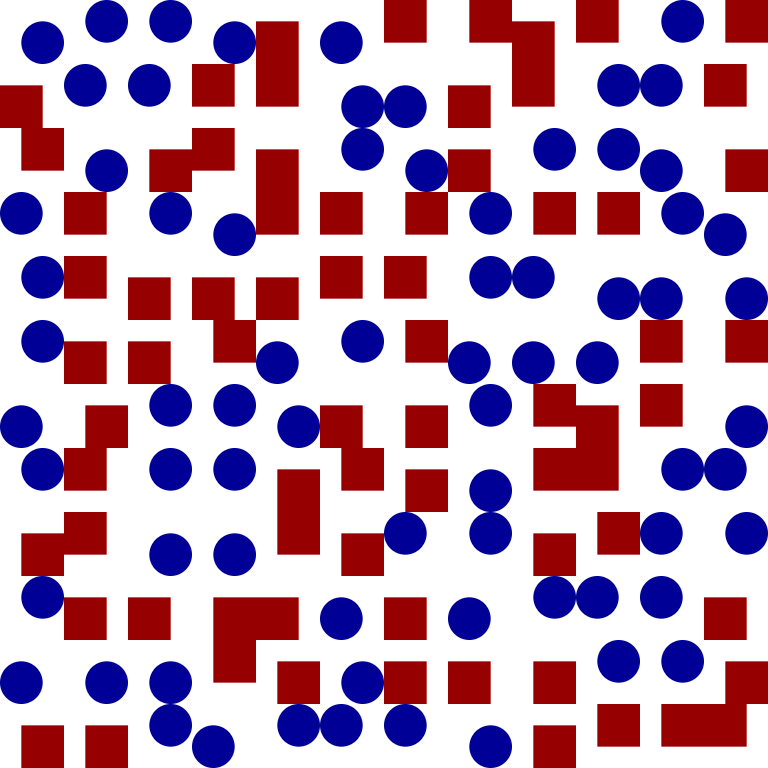
Give the GLSL for this pattern, as a WebGL 1 fragment shader.

```glsl
precision highp float;
// Scatters dark red squares and dark blue discs on white, one per cell of a
// 12 by 12 grid. Each shape is two thirds of a cell wide and is pushed to one
// of the four cell corners, so neighbours may touch but never overlap.

uniform vec2 u_resolution;

const float CELLS = 12.0;            // cells along one side of the canvas
const float HALF_SIZE = 1.0 / 3.0;   // half width of a shape, in cells
const vec3 PAPER = vec3(1.0);
const vec3 RED = vec3(0.588, 0.0, 0.0);
const vec3 BLUE = vec3(0.0, 0.0, 0.588);

float hash(vec2 p, float seed) {
  return fract(sin(dot(p, vec2(127.1, 311.7)) + seed * 74.7) * 43758.5453);
}

// Centre of the shape in a cell: one of four corner positions.
vec2 shapeCentre(vec2 cell) {
  vec2 side = step(0.5, vec2(hash(cell, 1.0), hash(cell, 2.0)));
  return cell + HALF_SIZE * (1.0 + side);
}

// 1 for a square, 0 for a disc. Cells half a canvas apart get opposite
// kinds, which keeps the two kinds equal in number.
float isSquare(vec2 cell) {
  float halfWidth = 0.5 * CELLS;
  float pick = hash(vec2(mod(cell.x, halfWidth), cell.y), 3.0);
  return step(0.5, fract(pick + 0.5 * floor(cell.x / halfWidth)));
}

// Share of a pixel that lies inside the shape; p is relative to its centre.
float squareCoverage(vec2 p, float halfSize, float pixel) {
  vec2 cover = clamp(0.5 - (abs(p) - halfSize) / pixel, 0.0, 1.0);
  return cover.x * cover.y;
}

float discCoverage(vec2 p, float radius, float pixel) {
  return clamp(0.5 - (length(p) - radius) / pixel, 0.0, 1.0);
}

void main() {
  float side = min(u_resolution.x, u_resolution.y);
  vec2 p = gl_FragCoord.xy / side * CELLS;
  float pixel = CELLS / side;
  vec2 home = floor(p);

  // Adding up coverage over the neighbours leaves no seam where shapes touch.
  float red = 0.0;
  float blue = 0.0;
  for (int j = -1; j <= 1; j++) {
    for (int i = -1; i <= 1; i++) {
      vec2 cell = home + vec2(float(i), float(j));
      vec2 local = p - shapeCentre(cell);
      float square = isSquare(cell);
      red += square * squareCoverage(local, HALF_SIZE, pixel);
      blue += (1.0 - square) * discCoverage(local, HALF_SIZE, pixel);
    }
  }

  vec3 colour = PAPER + red * (RED - PAPER) + blue * (BLUE - PAPER);
  gl_FragColor = vec4(clamp(colour, 0.0, 1.0), 1.0);
}
```
